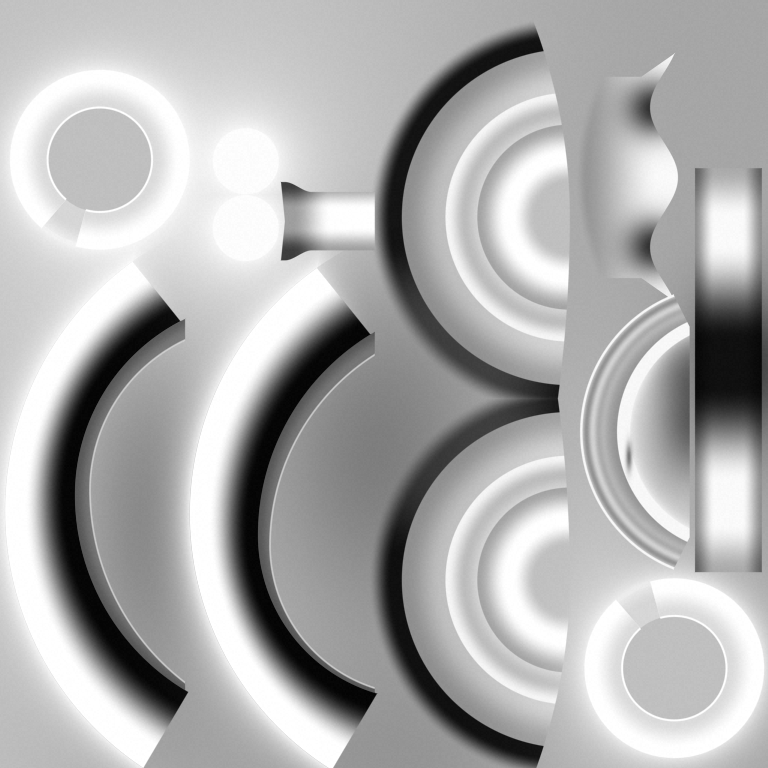
Reproduce this texture map procedurally as a WebGL 1 fragment shader.

```glsl
precision highp float;
// Grey shading map of unwrapped machine parts: rings, crescents, half discs,
// a flared collar, an arc and a bar. Each part is a signed distance (negative
// inside) with its own tone profile, painted over softly glowing ground.
uniform vec2 u_resolution;

float hash(vec2 p) {
  vec3 q = fract(vec3(p.xyx) * 0.1031);
  q += dot(q, q.yzx + 33.33);
  return fract((q.x + q.y) * q.z);
}
float fill(float d) {
  float edge = 0.8 / u_resolution.y;
  return smoothstep(edge, -edge, d);
}
float line(float d, float width) { return fill(abs(d) - width); }
float blob(vec2 p, vec2 center, vec2 size) {
  vec2 q = (p - center) / size;
  return exp(-dot(q, q));
}
float glow(float d, float reach) { return exp(-max(d, 0.0) / reach); }

// Left-facing arc through its leftmost tip, radii x above and y below it
float arc(vec2 p, vec2 tip, vec2 radii) {
  float r = p.y > tip.y ? radii.x : radii.y;
  return length(p - tip - vec2(r, 0.0)) - r;
}

float background(vec2 p) {
  float v = mix(0.75, 0.65, smoothstep(0.3, 0.9, p.x));
  v += 0.13 * blob(p, vec2(0.25, 0.72), vec2(0.25, 0.2));
  v += 0.12 * blob(p, vec2(0.78, 0.16), vec2(0.12, 0.3));
  v -= 0.23 * blob(p, vec2(0.2, 0.33), vec2(0.1, 0.25));
  v -= 0.24 * blob(p, vec2(0.48, 0.42), vec2(0.15, 0.25));
  v -= 0.13 * blob(p, vec2(0.46, 0.0), vec2(0.3, 0.15));
  return v - 0.38 * blob(p, vec2(0.98, 0.525), vec2(0.08, 0.1));
}

float splitRing(float v, vec2 p, vec2 center, vec2 gapDir) {
  vec2 q = p - center;
  float r = length(q);
  v = mix(v, 1.0, 0.7 * glow(r - 0.117, 0.022));
  float wedge = abs(q.x * gapDir.y - q.y * gapDir.x) - 0.22 * dot(q, gapDir);
  float body = max(max(r - 0.117, 0.068 - r), -wedge);
  v = mix(v, 0.84, fill(max(r - 0.112, wedge)) * smoothstep(0.12, 0.09, r));
  v = mix(v, mix(0.86, 1.0, smoothstep(0.072, 0.105, r)), fill(body));
  v = mix(v, 0.75, fill(r - 0.068));
  return mix(v, 1.0, line(r - 0.068, 0.0013) * (1.0 - fill(wedge)));
}

float halfDiscs(float v, vec2 p) {
  vec2 q = vec2(p.x - 0.742, abs(p.y - 0.481) - 0.2363);
  float r = length(q);
  float cut = q.x + (q.y > 0.0 ? 0.73 : 0.28) * q.y * q.y;
  float weak = smoothstep(0.75, 1.0, dot(q / max(r, 0.001), vec2(-0.65, -0.76)));
  float tone = v * (1.0 - (0.9 - 0.3 * weak) * smoothstep(0.262, 0.233, r));
  float face = mix(0.75, 0.56, smoothstep(0.165, 0.215, r)) + 0.08 * smoothstep(-0.15, 0.0, q.x);
  tone = mix(tone, face, fill(r - 0.2188));
  float groove = 0.74 + 0.22 * smoothstep(0.137, 0.16, r) + 0.1 * smoothstep(0.137, 0.116, r);
  tone = mix(tone, groove, fill(r - 0.162));
  tone = mix(tone, mix(1.0, 0.64, smoothstep(0.083, 0.12, r)), fill(r - 0.1205));
  tone = mix(tone, mix(0.75, 1.0, smoothstep(0.045, 0.074, r)), fill(r - 0.077));
  return mix(v, tone, fill(cut));
}

// Bent band from white to black, then a lip, a bright seam and a panel
float crescent(float v, vec2 p, vec2 tip, float radius, vec2 innerTip, vec2 innerR,
               vec2 seamTip, vec2 seamR, vec2 top, vec2 bottom, float endX) {
  float outer = arc(p, tip, vec2(radius));
  float inner = arc(p, innerTip, innerR);
  float seam = arc(p, seamTip, seamR);
  float topCut = dot(p - top, vec2(0.78, 0.625));
  float bottomCut = dot(p - bottom, vec2(0.861, -0.509));
  float ends = max(topCut, bottomCut);
  v = mix(v, 1.0, 0.85 * glow(max(outer, ends), 0.02) * fill(-outer));
  v = mix(v, 1.0, 0.5 * glow(max(topCut, 0.0), 0.018) * fill(-topCut) * fill(outer)
    * smoothstep(endX, top.x, p.x));
  float lip = max(max(inner, -seam), max(p.x - endX, ends - 0.04));
  v = mix(v, mix(0.34, 0.46, smoothstep(0.0, 0.02, -inner)), fill(lip));
  v = mix(v, 0.85, 0.8 * line(seam, 0.0011) * fill(p.x - endX));
  float t = clamp(-outer / max(inner - outer, 0.001), 0.0, 1.0);
  float tone = 1.0 - 0.98 * smoothstep(0.28, 0.85, t);
  return mix(v, tone, fill(max(max(outer, -inner), ends)));
}

float spool(float v, vec2 p) {
  vec2 q = p - vec2(0.371, 0.712);
  float halfHeight = 0.038 + 0.013 * smoothstep(0.035, 0.0, q.x);
  float d = max(abs(q.y) - halfHeight, max(-q.x - 0.1 * abs(q.y), q.x - 0.117));
  float tone = mix(0.62, 1.0, smoothstep(0.01, 0.06, q.x));
  return mix(v, tone - 0.38 * smoothstep(0.012, 0.043, abs(q.y - 0.004)), fill(d));
}

float collar(float v, vec2 p) {
  float dy = abs(p.y - 0.769);
  float right = 0.8646 + 0.0182 * cos(34.5 * dy);
  float left = 0.753 + 1.7 * dy * dy;
  float top = dy - 0.131 - 0.7 * max(p.x - 0.835, 0.0);
  float tone = mix(0.58, 0.98, smoothstep(0.755, 0.86, p.x));
  tone -= 0.8 * blob(vec2(p.x, dy), vec2(0.853, 0.09), vec2(0.035, 0.036));
  float mask = fill(max(p.x - right, top)) * smoothstep(left - 0.004, left + 0.012, p.x);
  return mix(v, tone, mask);
}

float ribbedArc(float v, vec2 p) {
  float dy = p.y - 0.4375;
  float cut = p.x - 0.898 + 0.5 * max(abs(dy) - 0.137, 0.0);
  float depth = 0.1927 - length(p - vec2(0.948, 0.4375));
  float hole = length(p - vec2(0.961, 0.4375)) - 0.1406;
  float tone = 0.72 + 0.16 * cos(depth * 370.0) * smoothstep(0.04, 0.0, depth);
  tone = mix(tone, 0.58, smoothstep(0.025, 0.048, depth));
  tone = mix(tone, 0.97, max(line(depth, 0.003), fill(hole - 0.017)));
  float inside = 0.73 - 0.4 * smoothstep(0.83, 0.905, p.x) * smoothstep(0.14, 0.02, abs(dy - 0.04));
  tone = mix(tone, inside + 0.2 * glow(-hole, 0.012), fill(hole));
  tone -= 0.5 * blob(p, vec2(0.819, 0.405), vec2(0.004, 0.018));
  return mix(v, tone, fill(max(-depth, cut)));
}

float bar(float v, vec2 p) {
  vec2 q = abs(p - vec2(0.9485, 0.518));
  float tone = 0.06 + 0.92 * smoothstep(0.03, 0.155, abs(p.y - 0.527));
  tone *= 1.0 - 0.45 * smoothstep(0.018, 0.046, q.x);
  tone *= 1.0 - 0.32 * smoothstep(0.2, 0.263, q.y);
  return mix(v, tone, fill(max(q.x - 0.0435, q.y - 0.263)));
}

void main() {
  vec2 p = gl_FragCoord.xy / u_resolution;
  float v = halfDiscs(background(p), p);
  v = crescent(v, p, vec2(0.0065, 0.3346), 0.401, vec2(0.0977, 0.3555), vec2(0.255, 0.297),
    vec2(0.1172, 0.362), vec2(0.216, 0.316), vec2(0.169, 0.664), vec2(0.189, 0.004), 0.241);
  v = crescent(v, p, vec2(0.247, 0.3307), 0.393, vec2(0.336, 0.3034), vec2(0.306, 0.215),
    vec2(0.3516, 0.29), vec2(0.294, 0.195), vec2(0.4076, 0.6576), vec2(0.436, 0.004), 0.488);
  // Paired glowing dots beside the spool
  float dots = length(vec2(p.x - 0.32, abs(p.y - 0.7465) - 0.0435)) - 0.043;
  v = mix(v, 1.0, 0.75 * glow(dots, 0.028));
  v = mix(spool(v, p), 0.99, fill(dots));
  v = splitRing(v, p, vec2(0.130, 0.792), vec2(-0.47, -0.883));
  v = splitRing(v, p, vec2(0.878, 0.130), vec2(-0.47, 0.883));
  v = bar(ribbedArc(collar(v, p), p), p);
  v += 0.015 * (hash(floor(p * 512.0)) - 0.5);
  gl_FragColor = vec4(vec3(clamp(v, 0.0, 1.0)), 1.0);
}
```
